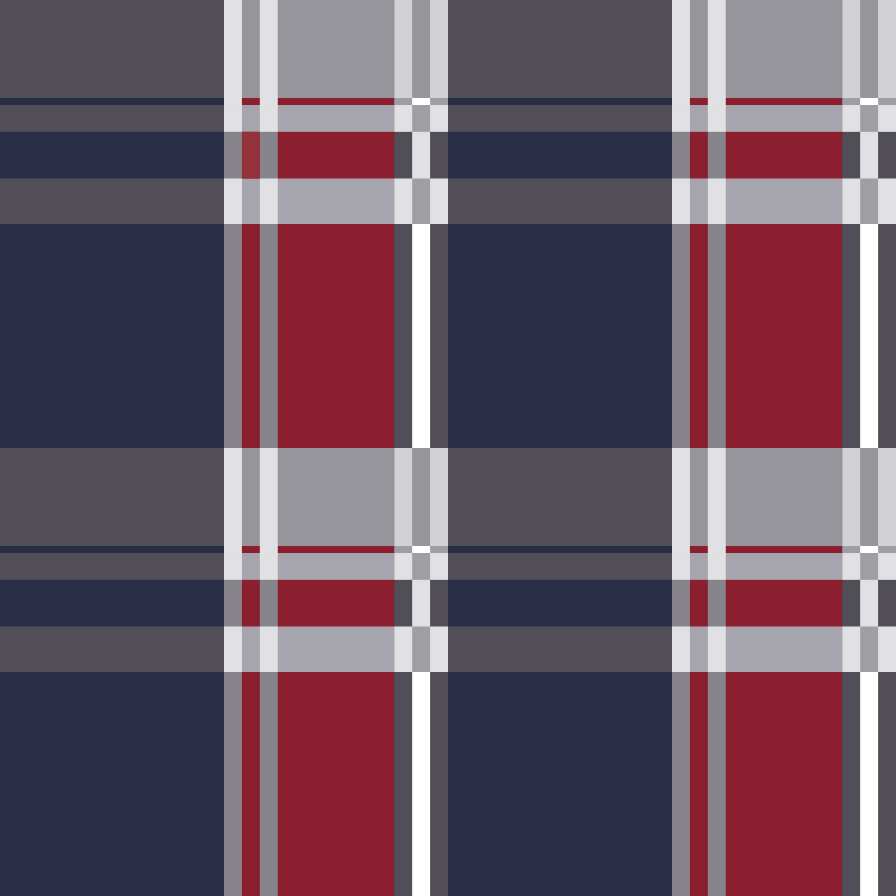
A three.js fragment shader for this pattern:

```glsl
// Woven plaid, two repeats across and two down: navy and red columns with
// grey and white stripes, crossed by grey bands that lighten the columns.
// Each row type is a set of column colours, blended by periodic box masks.
#define REPEATS 2.0
#define NAVY vec3(0.160, 0.178, 0.275)
#define RED vec3(0.545, 0.122, 0.190)
#define CHARCOAL vec3(0.318, 0.306, 0.345)
#define STRIPE_GREY vec3(0.530, 0.522, 0.545)
#define WIDE_GREY vec3(0.588, 0.584, 0.608)
#define NARROW_GREY vec3(0.650, 0.645, 0.675)
#define CROSS_GREY vec3(0.625, 0.620, 0.640)
#define SILVER vec3(0.825, 0.825, 0.832)
#define PALE vec3(0.882, 0.882, 0.890)
#define FADED_RED vec3(0.575, 0.200, 0.225)

varying vec2 vUv;

// Coverage of the span from lo to hi, wrapping with period 1
float span(float x, float lo, float hi, float pixel) {
  float offset = abs(fract(x - 0.5 * (lo + hi) + 0.5) - 0.5);
  return clamp(0.5 + (0.5 * (hi - lo) - offset) / pixel, 0.0, 1.0);
}

// Colour across one row type, from its ground, stripes, panel, edging and core
vec3 columns(float x, float pixel, vec3 ground, vec3 stripe, vec3 panel, vec3 edging, vec3 core) {
  vec3 color = mix(ground, panel, span(x, 0.50, 0.88, pixel));
  color = mix(color, stripe, span(x, 0.50, 0.54, pixel));
  color = mix(color, stripe, span(x, 0.58, 0.62, pixel));
  color = mix(color, edging, span(x, 0.88, 1.00, pixel));
  return mix(color, core, span(x, 0.92, 0.96, pixel));
}

void main() {
  vec2 cell = vUv * REPEATS;
  vec2 pixel = max(fwidth(cell), vec2(1e-5));
  float x = cell.x;
  float y = cell.y;
  float w = pixel.x;

  // Row types
  vec3 open = columns(x, w, NAVY, STRIPE_GREY, RED, CHARCOAL, vec3(1.0));
  vec3 gap = columns(x, w, NAVY, STRIPE_GREY, RED, CHARCOAL, PALE);
  vec3 narrow = columns(x, w, CHARCOAL, PALE, NARROW_GREY, PALE, CROSS_GREY);
  vec3 wide = columns(x, w, CHARCOAL, PALE, WIDE_GREY, SILVER, WIDE_GREY);
  vec3 thread = columns(x, w, NAVY, PALE, RED, CROSS_GREY, vec3(1.0));

  // Rows stacked upward through the repeat
  vec3 color = mix(open, narrow, span(y, 0.5, 0.7656, pixel.y));
  color = mix(color, gap, span(y, 0.6016, 0.7057, pixel.y));
  color = mix(color, wide, span(y, 0.7656, 1.0, pixel.y));
  color = mix(color, thread, span(y, 0.7656, 0.7813, pixel.y));

  // One faded patch of thin red stripe, in the upper left repeat only
  vec2 fine = pixel / REPEATS;
  float faded = span(vUv.x, 0.27, 0.29, fine.x) * span(vUv.y, 0.8008, 0.8529, fine.y);
  color = mix(color, FADED_RED, faded);

  gl_FragColor = vec4(color, 1.0);
}
```
